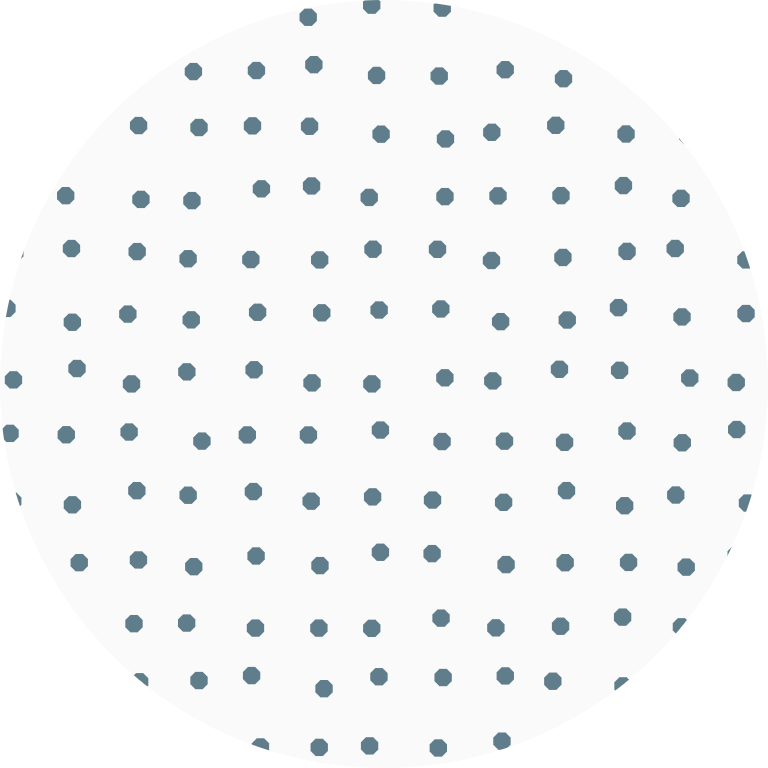
Write a WebGL 2 fragment shader that draws this pattern.

```glsl
#version 300 es
precision highp float;
// A round pale field covered by a loose grid of small blue-grey octagons.
// Each grid cell holds one octagon, shifted from the cell centre by a hash;
// the field and its octagons are cut off by a circle touching the canvas edges.

uniform vec2 u_resolution;
out vec4 outColor;

// Lengths are fractions of the canvas side
const float PITCH = 0.0795;                    // grid step, about 12.6 repeats
const vec2 GRID_CENTRE = vec2(0.491, 0.510);   // centre of the middle cell
const float JITTER = 0.0105;                   // largest shift along each axis
const float DOT_APOTHEM = 0.0113;              // octagon centre to flat side
const float DISC_RADIUS = 0.5;

const vec3 OUTSIDE = vec3(1.0);
const vec3 FIELD = vec3(0.98);
const vec3 DOT = vec3(0.376, 0.490, 0.545);

// Two independent values from 0 to 1 for each cell
vec2 hash22(vec2 cell) {
    vec3 h = fract(cell.xyx * vec3(0.1031, 0.1030, 0.0973));
    h += dot(h, h.yzx + 33.33);
    return fract((h.xx + h.yz) * h.zy);
}

// Octagon bounded by eight half planes, with flat top and sides
float octagon(vec2 p, float apothem) {
    p = abs(p);
    float diagonal = (p.x + p.y) * 0.70711;
    return max(max(p.x, p.y), diagonal) - apothem;
}

// Coverage of a shape from its signed distance
float coverage(float dist, float pixel) {
    return clamp(0.5 - dist / pixel, 0.0, 1.0);
}

void main() {
    float side = min(u_resolution.x, u_resolution.y);
    float pixel = 1.0 / side;
    vec2 uv = (gl_FragCoord.xy - 0.5 * u_resolution) / side + 0.5;

    // Scattered grid: the shift is small enough to stay inside its own cell
    vec2 grid = (uv - GRID_CENTRE) / PITCH;
    vec2 cell = floor(grid + 0.5);
    vec2 shift = (hash22(cell + 47.0) * 2.0 - 1.0) * JITTER;
    float dotDist = octagon((grid - cell) * PITCH - shift, DOT_APOTHEM);

    // Round field
    float discDist = length(uv - 0.5) - DISC_RADIUS;

    vec3 color = mix(FIELD, DOT, coverage(dotDist, pixel));
    color = mix(OUTSIDE, color, coverage(discDist, pixel));
    outColor = vec4(color, 1.0);
}
```
